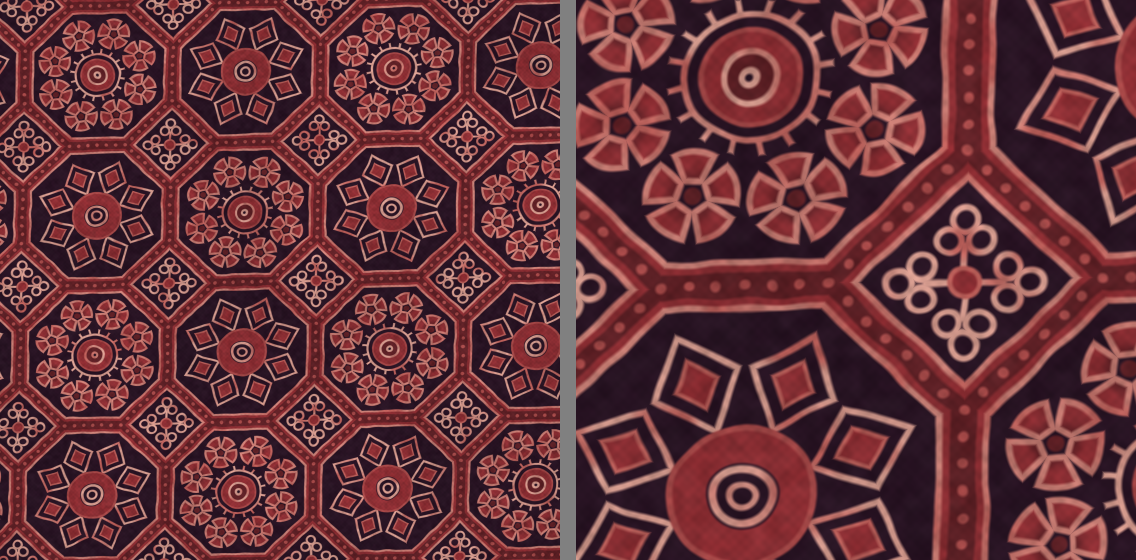
Left, the full canvas; right, a detail of the centre.
Write a Shadertoy shader that draws this pattern.

```glsl
// Block-printed cloth: octagon lattice with alternating flower and kite medallions, trefoil diamonds between.
#define INK vec3(0.15, 0.07, 0.13)
#define MAROON vec3(0.36, 0.12, 0.14)
#define RED vec3(0.53, 0.17, 0.19)
#define SALMON vec3(0.70, 0.35, 0.33)
#define CREAM vec3(0.80, 0.58, 0.53)
#define ORIGIN vec2(0.176, 0.865)
#define STEP_ACROSS vec2(0.2637, 0.006)
#define STEP_UP vec2(0.0042, 0.2497)
#define LINE 0.0075
#define WOBBLE 0.009
#define JITTER 0.014
#define WEAR 0.28

const float TAU = 6.2831853;

float hash(vec2 p) {
    return fract(sin(dot(p, vec2(127.1, 311.7))) * 43758.5453);
}

float noise(vec2 p) {
    vec2 i = floor(p), f = fract(p);
    f = f * f * (3.0 - 2.0 * f);
    return mix(mix(hash(i), hash(i + vec2(1, 0)), f.x),
               mix(hash(i + vec2(0, 1)), hash(i + vec2(1, 1)), f.x), f.y);
}

vec2 rotate(vec2 p, float a) {
    return mat2(cos(a), sin(a), -sin(a), cos(a)) * p;
}

// Folds the plane into n sectors; z is the sector index.
vec3 polarFold(vec2 p, float n) {
    float sector = TAU / n, a = atan(p.y, p.x);
    float id = floor(a / sector);
    a -= (id + 0.5) * sector;
    return vec3(length(p) * vec2(cos(a), sin(a)), id);
}

float segment(vec2 p, vec2 a, vec2 b) {
    vec2 pa = p - a, ba = b - a;
    return length(pa - ba * clamp(dot(pa, ba) / dot(ba, ba), 0.0, 1.0));
}

float rhombus(vec2 p, vec2 size) {
    p = abs(p);
    return (p.x * size.y + p.y * size.x - size.x * size.y) / length(size);
}

// Lays one ink over the cloth wherever distance d is negative.
void paint(inout vec3 col, vec3 ink, float d) {
    float soft = max(3.0 / iResolution.y, 0.005);
    col = mix(col, ink, smoothstep(soft, -soft, d));
}

void flowerMedallion(inout vec3 col, vec2 p, vec3 chalk, float seed) {
    float r = length(p);
    // ring of eight five-petalled flowers
    vec3 s = polarFold(p, 8.0);
    vec2 q = rotate(s.xy - vec2(0.31, 0.0), TAU * hash(vec2(s.z, seed)));
    vec2 f = polarFold(q, 5.0).xy;
    float petal = max(max(length(f) - 0.108, 0.03 - f.x), 0.93 * (abs(f.y) - 0.009 - 0.42 * f.x));
    paint(col, mix(MAROON, RED, smoothstep(0.03, 0.075, f.x)), petal);
    paint(col, mix(SALMON, chalk, 0.5), abs(petal + 0.004) - LINE);
    paint(col, MAROON, length(q) - 0.02);
    // spiked ring and hub
    vec2 spike = polarFold(p, 16.0).xy;
    paint(col, chalk, max(abs(spike.y) - 0.007, abs(spike.x - 0.17) - 0.017));
    paint(col, chalk, abs(r - 0.15) - LINE);
    paint(col, RED, r - 0.115);
    paint(col, mix(RED, SALMON, 0.5), abs(r - 0.113) - 0.006);
    paint(col, MAROON, r - 0.062);
    paint(col, chalk, abs(r - 0.062) - LINE);
    paint(col, chalk, r - 0.025);
    paint(col, INK, r - 0.009);
}

void kiteMedallion(inout vec3 col, vec2 p, vec3 chalk) {
    float r = length(p);
    // eight outlined kites with a solid core
    vec2 q = polarFold(p, 8.0).xy - vec2(0.288, 0.0);
    paint(col, chalk, abs(rhombus(q, vec2(0.118, 0.1))) - LINE);
    float core = rhombus(q, vec2(0.058, 0.05));
    paint(col, RED, core);
    paint(col, SALMON, abs(core) - 0.005);
    // hub
    paint(col, RED, r - 0.168);
    paint(col, mix(RED, SALMON, 0.55), abs(r - 0.164) - 0.007);
    paint(col, INK, r - 0.082);
    paint(col, chalk, abs(r - 0.068) - 0.009);
    paint(col, chalk, abs(r - 0.03) - LINE);
}

void trefoilDiamond(inout vec3 col, vec2 p, vec3 chalk) {
    float r = length(p);
    p = abs(p);
    if (p.y > p.x) p = p.yx;
    float lobes = min(length(p - vec2(0.15, 0.0)), length(p - vec2(0.1, 0.037))) - 0.029;
    paint(col, chalk, segment(p, vec2(0.0), vec2(0.09, 0.0)) - LINE);
    paint(col, chalk, abs(lobes) - LINE);
    paint(col, RED, r - 0.035);
    paint(col, SALMON, abs(r - 0.035) - 0.006);
}

void mainImage(out vec4 fragColor, in vec2 fragCoord) {
    vec2 uv = fragCoord / iResolution.y;
    vec2 cell = inverse(mat2(STEP_ACROSS, STEP_UP)) * (uv - ORIGIN);
    cell += WOBBLE * (vec2(noise(uv * 55.0), noise(uv * 55.0 + 40.0)) - 0.5);
    vec2 id = floor(cell + 0.5), p = cell - id, a = abs(p);
    vec3 chalk = mix(SALMON, CREAM, smoothstep(0.05, 0.6, noise(uv * 48.0)));
    vec3 col = INK;

    // medallions, each slightly misplaced and turned
    float seed = hash(id);
    vec2 slip = JITTER * (vec2(seed, hash(id + 17.0)) - 0.5);
    vec2 m = rotate(p - slip, 0.16 * (hash(id + 31.0) - 0.5));
    if (mod(id.x + id.y, 2.0) < 0.5) flowerMedallion(col, m, chalk, seed);
    else kiteMedallion(col, m, chalk);
    vec2 corner = floor(cell) + 0.5;
    trefoilDiamond(col, cell - corner - JITTER * (hash(corner) - 0.5), chalk);

    // banded frame between octagons and diamonds
    float octagon = max(max(a.x, a.y) - 0.446, (a.x + a.y - 0.626) * 0.7071);
    float band = min(octagon, (0.75 - a.x - a.y) * 0.7071);
    paint(col, RED, -band);
    paint(col, MAROON, 0.024 - band);
    paint(col, mix(SALMON, chalk, 0.55), abs(band) - LINE);

    // dots spaced along the middle of the frame
    if (a.y > a.x) a = a.yx;
    vec2 bend = a - vec2(0.5, 0.189);
    vec2 along = bend.y < -0.4142 * bend.x ? bend.yx : rotate(bend, -0.375 * TAU);
    along.x = mod(along.x + 0.0315, 0.063) - 0.0315;
    paint(col, mix(RED, SALMON, 0.6), max(length(along) - 0.012, 0.015 - band));

    // faded dye and woven grain
    float grain = 0.6 * noise(uv * 190.0) + 0.4 * noise(uv * 9.0);
    float weave = sin(uv.x * 900.0) * sin(uv.y * 900.0);
    col *= 1.0 + WEAR * (grain - 0.5) + 0.03 * weave;
    col += 0.03 * (noise(uv * 120.0 + 9.0) - 0.3);
    fragColor = vec4(col, 1.0);
}
```
